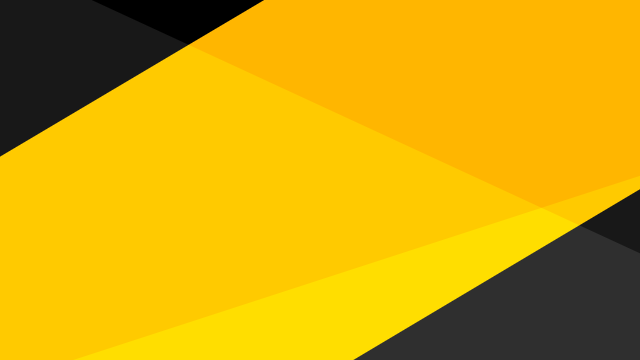
Give the GLSL for this background, as a WebGL 1 fragment shader.

```glsl
precision highp float;
// Flat diagonal backdrop: a wide golden band crosses a black ground.
// Two half-planes each lift the tone by one step, on band and ground alike,
// so their overlaps form the darker, middle and brighter facets.

uniform vec2 u_resolution;

// Edge end points, in units of canvas height, origin at the lower left.
const vec2 BAND_TOP_A = vec2(0.0, 0.5648);
const vec2 BAND_TOP_B = vec2(0.7338, 1.0);
const vec2 BAND_LOW_A = vec2(0.9815, 0.0);
const vec2 BAND_LOW_B = vec2(1.7778, 0.4745);
const vec2 FALLING_A = vec2(0.2546, 1.0);
const vec2 FALLING_B = vec2(1.7778, 0.2963);
const vec2 RISING_A = vec2(0.2037, 0.0);
const vec2 RISING_B = vec2(1.7778, 0.5116);

// Base colours and the lift that each half-plane adds.
const vec3 GROUND = vec3(0.0);
const vec3 GROUND_LIFT = vec3(0.093);
const vec3 GOLD = vec3(1.0, 0.714, 0.0);
const vec3 GOLD_LIFT = vec3(0.0, 0.079, 0.0);

// Smooth coverage of the half-plane to the right of the line from a to b.
float rightOf(vec2 p, vec2 a, vec2 b) {
    vec2 along = normalize(b - a);
    float dist = dot(p - a, vec2(along.y, -along.x));
    return clamp(0.5 + dist * u_resolution.y, 0.0, 1.0);
}

void main() {
    vec2 p = gl_FragCoord.xy / u_resolution.y;

    // Tone steps: 0 above both facet edges, 2 below both.
    float steps = rightOf(p, FALLING_A, FALLING_B)
                + rightOf(p, RISING_A, RISING_B);

    // Band between its two edges.
    float band = rightOf(p, BAND_TOP_A, BAND_TOP_B)
               * rightOf(p, BAND_LOW_B, BAND_LOW_A);

    vec3 ground = GROUND + GROUND_LIFT * steps;
    vec3 gold = GOLD + GOLD_LIFT * steps;
    gl_FragColor = vec4(mix(ground, gold, band), 1.0);
}
```
